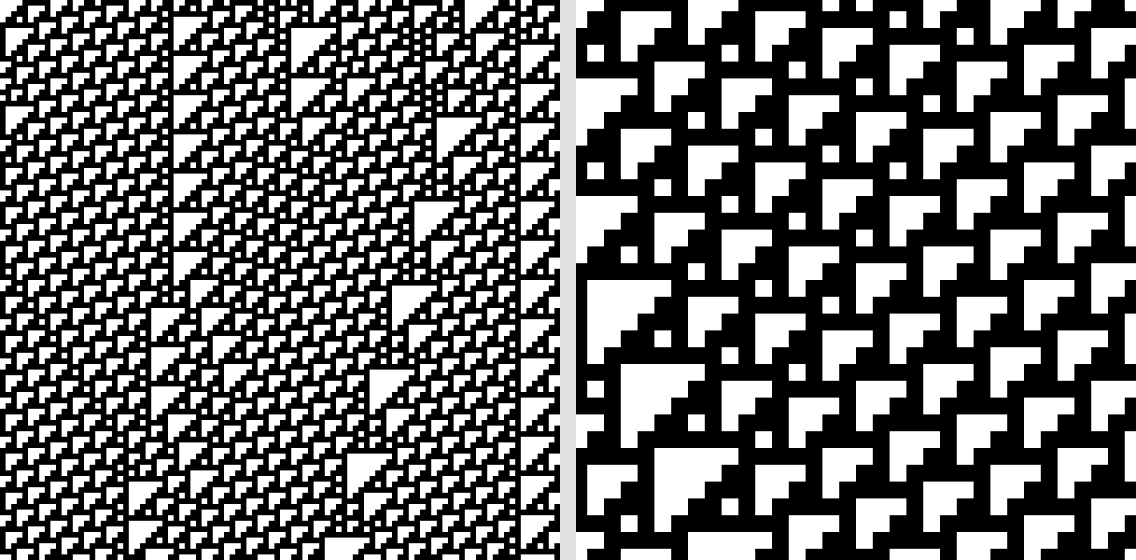
Left: the whole. Right: its middle third, enlarged.
Give the GLSL for this pattern, as a Shadertoy shader.

```glsl
// Rule 110 cellular automaton: black live cells, white triangles, time running downwards.

const float CELLS_PER_HEIGHT = 100.0;
const int WARMUP_STEPS = 60;      // generations computed above the top edge
const uint SEED = 110u;
const vec3 LIVE_COLOR = vec3(0.0);
const vec3 EMPTY_COLOR = vec3(1.0);

// Integer hash giving 32 well mixed bits per component.
uvec4 hashBits(uvec4 v) {
    v ^= v >> 16u;
    v *= 0x7feb352du;
    v ^= v >> 15u;
    v *= 0x846ca68bu;
    return v ^ (v >> 16u);
}

// One generation on a ring of 128 cells, packed one bit per cell.
uvec4 nextGeneration(uvec4 cells) {
    uvec4 left = (cells << 1u) | (cells.wxyz >> 31u);
    uvec4 right = (cells >> 1u) | (cells.yzwx << 31u);
    return (cells | right) & ~(left & cells & right);
}

// 1.0 when the cell in this column is live; columns wrap around the ring.
float cellAt(uvec4 cells, int column) {
    uint word = cells[(column >> 5) & 3];
    return float((word >> uint(column & 31)) & 1u);
}

// Live coverage of a footprint that spans a column and part of the next one.
float rowCoverage(uvec4 cells, int column, float nextShare) {
    return mix(cellAt(cells, column), cellAt(cells, column + 1), nextShare);
}

void mainImage(out vec4 fragColor, in vec2 fragCoord) {
    // Grid position: columns to the right, generations downwards.
    float footprint = CELLS_PER_HEIGHT / iResolution.y;
    vec2 grid = vec2(fragCoord.x, iResolution.y - fragCoord.y) * footprint;

    // First cell under the footprint and the share falling on its neighbours.
    vec2 corner = grid - 0.5 * footprint;
    ivec2 cell = ivec2(floor(corner));
    vec2 nextShare = clamp((fract(corner) + footprint - 1.0) / footprint, 0.0, 1.0);

    // Evolve a random first row down to this generation.
    uvec4 cells = hashBits(uvec4(1u, 2u, 3u, 4u) + SEED * 4u);
    int steps = cell.y + WARMUP_STEPS;
    for (int i = 0; i < steps; i++) {
        cells = nextGeneration(cells);
    }

    // Box-filtered blend of the two generations touched.
    float upper = rowCoverage(cells, cell.x, nextShare.x);
    float lower = rowCoverage(nextGeneration(cells), cell.x, nextShare.x);
    float live = mix(upper, lower, nextShare.y);

    fragColor = vec4(mix(EMPTY_COLOR, LIVE_COLOR, live), 1.0);
}
```
